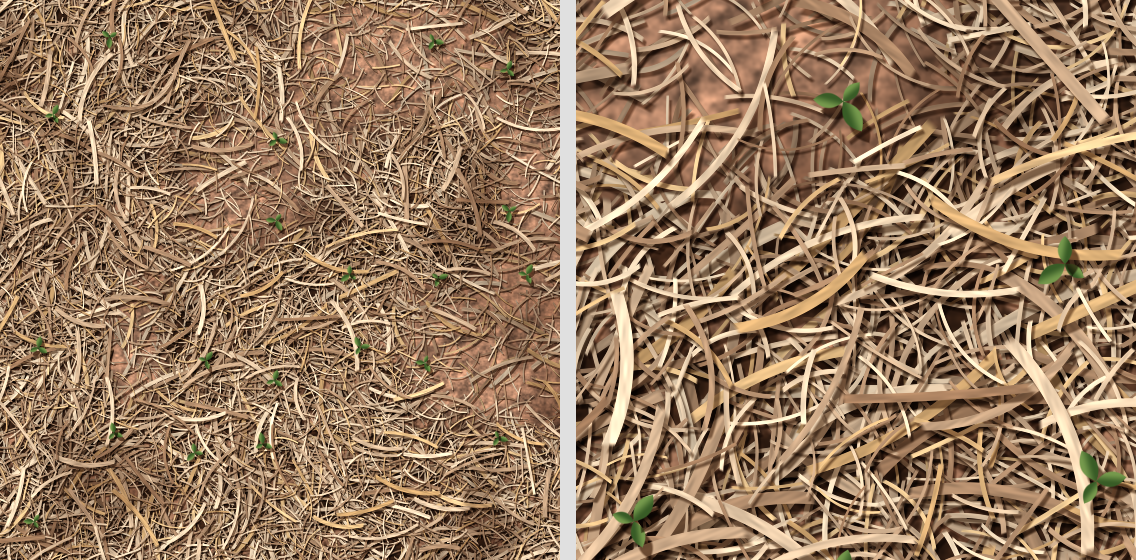
Left, the full canvas; right, a detail of the centre.
Reproduce this texture procedurally as a WebGL 1 fragment shader.

```glsl
precision highp float;
// Dry straw mulch over reddish soil in hard sunlight, with a few green seedlings.
// Curved stalks are scattered on jittered grids, layer over layer; each one
// darkens what lies beneath it with an offset shadow before it is painted.

uniform vec2 u_resolution;

const int LAYERS = 18;
const float FINE_CELL = 0.036;      // grid size of thin fibres
const float COARSE_CELL = 0.075;    // grid size of thick stalks
const float FINE_WIDTH = 0.0012;    // half widths
const float COARSE_WIDTH = 0.0030;
const float SEEDLING_CELL = 0.14;
const float SEEDLING_SHARE = 0.42;
const vec2 SHADOW_SHIFT = vec2(0.0022, -0.0034);
const vec3 SHADOW_TINT = vec3(0.50, 0.42, 0.35);
const vec3 SOIL = vec3(0.64, 0.47, 0.37);
const vec3 GAP = vec3(0.22, 0.13, 0.08);
const vec3 STRAW_BROWN = vec3(0.62, 0.47, 0.35);
const vec3 STRAW_PALE = vec3(1.0, 0.91, 0.78);
const vec3 STRAW_GOLD = vec3(0.92, 0.74, 0.46);
const vec3 LEAF_DARK = vec3(0.22, 0.36, 0.15);
const vec3 LEAF_LIGHT = vec3(0.46, 0.60, 0.30);

float hash(vec2 p) {
  return fract(sin(dot(p, vec2(127.1, 311.7))) * 43758.5453);
}

vec4 hash4(vec2 p) {
  float n = dot(p, vec2(127.1, 311.7));
  return fract(sin(n + vec4(0.0, 1.7, 3.1, 4.9)) * vec4(43758.5, 22578.1, 19642.3, 31415.9));
}

float noise(vec2 p) {
  vec2 i = floor(p), f = fract(p);
  f = f * f * (3.0 - 2.0 * f);
  return mix(mix(hash(i), hash(i + vec2(1.0, 0.0)), f.x),
             mix(hash(i + vec2(0.0, 1.0)), hash(i + vec2(1.0)), f.x), f.y);
}

float fbm(vec2 p) {
  float sum = 0.0, amp = 0.5;
  for (int i = 0; i < 4; i++) {
    sum += amp * noise(p);
    p = p * 2.1 + 7.3;
    amp *= 0.5;
  }
  return sum;
}

// Turns p into the frame whose x axis points along the angle.
vec2 toFrame(vec2 p, float angle) {
  float c = cos(angle), s = sin(angle);
  return vec2(c * p.x + s * p.y, c * p.y - s * p.x);
}

// Where the ground lies open between the straw.
float bareness(vec2 p) {
  return smoothstep(0.62, 0.85, noise(p * vec2(5.5, 3.6) + 3.7));
}

// Swirling main direction of the stalks.
float flowAngle(vec2 p) {
  return 1.1 * sin(p.x * 8.0 + 2.0 * sin(p.y * 6.0 + 1.0)) + 0.8 * sin(p.y * 9.0 - p.x * 4.0) - 0.3;
}

vec3 drawSoil(vec2 p) {
  float lump = fbm(p * 45.0);
  float relief = lump - fbm(p * 45.0 + vec2(0.22, -0.28));
  float grain = noise(p * 260.0) - 0.5;
  vec3 lit = SOIL * (0.72 + 0.55 * lump + 1.1 * relief + 0.3 * grain);
  vec3 shaded = GAP * (0.5 + lump + 0.5 * grain);
  return mix(shaded, lit, max(bareness(p), 0.7 * smoothstep(0.45, 0.65, lump)));
}

// Coverage of a tapered stalk, in its own frame.
float stalkMask(vec2 q, float halfLen, float width, float bend, float blur) {
  q.y += bend * (q.x * q.x / halfLen - 0.3 * halfLen);
  float ends = 1.0 - smoothstep(halfLen * 0.92, halfLen, abs(q.x));
  return ends * (1.0 - smoothstep(width - blur, width + blur, abs(q.y)));
}

vec3 layStalks(vec3 col, vec2 p, float layer, float px) {
  float coarse = step(1.5, mod(layer, 3.0));
  float size = mix(FINE_CELL, COARSE_CELL, coarse);
  float light = mix(0.74, 1.04, layer / float(LAYERS - 1));
  vec2 grid = toFrame(p, layer * 0.9) / size + layer * 5.37;
  for (int y = -1; y <= 1; y++) for (int x = -1; x <= 1; x++) {
    vec2 cell = floor(grid) + vec2(float(x), float(y));
    vec4 a = hash4(cell + layer * 17.0);
    vec4 b = hash4(cell + layer * 29.0 + 51.3);
    vec2 center = toFrame((cell + a.xy - layer * 5.37) * size, -layer * 0.9);
    if (b.x > mix(0.92, 0.30, bareness(center))) continue;
    float angle = flowAngle(center) + (a.z - 0.5) * mix(3.1, 1.5, coarse);
    float halfLen = size * mix(0.5, 0.93, b.y);
    float width = mix(FINE_WIDTH, COARSE_WIDTH, coarse) * mix(0.6, 1.4, b.z);
    float bend = (b.w - 0.5) * 0.55;
    vec2 q = toFrame(p - center, angle);
    vec2 shift = toFrame(SHADOW_SHIFT, angle) * mix(0.8, 1.4, coarse);
    float shade = stalkMask(q - shift, halfLen, width, bend, 0.0010);
    float mask = stalkMask(q, halfLen, width, bend, 0.6 * px);
    vec3 tone = mix(STRAW_BROWN, STRAW_PALE, a.w);
    tone = mix(tone, STRAW_GOLD, 0.55 * step(0.84, fract(a.w * 7.0 + b.y)));
    float streak = 0.86 + 0.24 * noise(vec2(q.x * 90.0, q.y * 500.0) + cell);
    col *= mix(vec3(1.0), SHADOW_TINT, 0.85 * shade);
    col = mix(col, tone * light * streak, mask);
  }
  return col;
}

// Small plants: three pointed leaves around a stem.
vec3 growSeedlings(vec3 col, vec2 p, float px) {
  vec2 home = floor(p / SEEDLING_CELL);
  vec4 h = hash4(home + 8.6);
  if (h.x > SEEDLING_SHARE) return col;
  vec2 d = p - (home + 0.25 + 0.5 * h.yz) * SEEDLING_CELL;
  for (int i = 0; i < 3; i++) {
    float angle = h.w * 6.28 + float(i) * 2.2;
    float len = 0.0065 + 0.004 * fract(h.w * 9.0 + float(i) * 0.37);
    vec2 q = toFrame(d, angle) - vec2(len, 0.0);
    vec2 s = toFrame(d - 2.0 * SHADOW_SHIFT, angle) - vec2(len, 0.0);
    float leaf = abs(q.y) - 0.5 * len * (1.0 - q.x * q.x / (len * len));
    float shade = abs(s.y) - 0.5 * len * (1.0 - s.x * s.x / (len * len));
    col *= mix(vec3(1.0), SHADOW_TINT, 1.0 - smoothstep(-0.001, 0.001, shade));
    vec3 green = mix(LEAF_DARK, LEAF_LIGHT, smoothstep(-0.3, 0.4, q.y / len + 0.2 * q.x / len));
    col = mix(col, green, 1.0 - smoothstep(-px, px, leaf));
  }
  return col;
}

void main() {
  float px = 1.0 / u_resolution.y;
  vec2 p = gl_FragCoord.xy * px;
  vec3 col = drawSoil(p);
  for (int i = 0; i < LAYERS; i++) col = layStalks(col, p, float(i), px);
  // Broad patches of damp, darker straw
  float damp = smoothstep(0.45, 0.8, fbm(p * 7.0 + 20.0));
  col *= mix(vec3(1.08), vec3(0.78, 0.72, 0.68), damp);
  col = growSeedlings(col, p, px);
  gl_FragColor = vec4(clamp(col, 0.0, 1.0), 1.0);
}
```
